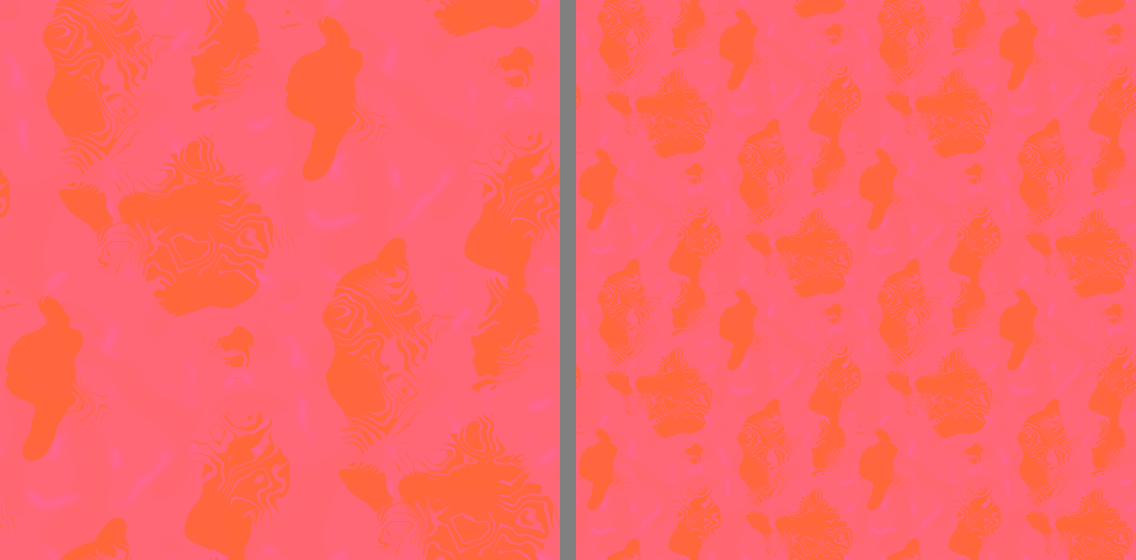
Left: one tile. Right: repeated 2 by 2.
This pattern is drawn by a WebGL 1 fragment shader. Its source:

```glsl
precision highp float;
// Seamless marbled orange islands with warped veins on softly glowing pink.

uniform vec2 u_resolution;

#define BLOB_CELLS 4.0
#define RADII vec2(0.025, 0.158)
#define PLATEAU 0.05
#define WARP 0.095
#define VEIN_DEPTH 0.085
#define VEIN_BEND 9.0
#define VEIN_DRIFT vec2(14.0, 6.0)
#define FRINGE 0.03
#define TONE_DROP 0.024
#define GLOW 0.12
#define PINK vec3(1.0, 0.4, 0.462)
#define ORANGE vec3(1.0, 0.4, 0.251)

const float TAU = 6.2831853;

// Wraps a cell of an n by n grid; each half height shifts by half a width.
vec2 wrapCell(vec2 cell, float n) {
  float halfCount = 0.5 * n;
  float band = floor((cell.y + 0.5) / halfCount);
  cell -= band * halfCount;
  return vec2(floor(mod(cell.x + 0.5, n)), cell.y);
}

float hash(vec2 cell, float seed) {
  return fract(sin(dot(cell, vec2(127.1, 311.7)) + seed * 74.7) * 43758.5);
}

float slope(vec2 cell, vec2 offset, float n, float seed) {
  float angle = TAU * hash(wrapCell(cell, n), seed);
  return dot(vec2(cos(angle), sin(angle)), offset);
}

// Gradient noise with n cells (an even number) across the canvas.
float noise(vec2 p, float n, float seed) {
  vec2 cell = floor(p * n);
  vec2 f = fract(p * n);
  vec2 u = f * f * f * (f * (f * 6.0 - 15.0) + 10.0);
  vec2 e = vec2(1.0, 0.0);
  float low = mix(slope(cell, f, n, seed), slope(cell + e.xy, f - e.xy, n, seed), u.x);
  float high = mix(slope(cell + e.yx, f - e.yx, n, seed), slope(cell + e.xx, f - e.xx, n, seed), u.x);
  return mix(low, high, u.y);
}

// Depth inside scattered upright ovals of evenly spread sizes.
float blobDepth(vec2 p) {
  vec2 home = floor(p * BLOB_CELLS);
  float depth = -1.0;
  for (int j = -1; j <= 1; j++) {
    for (int i = -1; i <= 1; i++) {
      vec2 cell = home + vec2(float(i), float(j));
      vec2 id = wrapCell(cell, BLOB_CELLS);
      vec2 jitter = vec2(hash(id, 1.0), hash(id, 2.0)) - 0.5;
      vec2 d = p - (cell + 0.5 + 0.7 * jitter) / BLOB_CELLS;
      float size = fract((id.x + BLOB_CELLS * id.y) * 0.618);
      float radius = mix(RADII.x, RADII.y, size);
      depth = max(depth, radius - length(d * vec2(1.22, 0.82)));
    }
  }
  return depth;
}

// Positive in orange: bent islands, cut by veins where the marbling is strong.
float islandField(vec2 p) {
  vec2 bend = vec2(noise(p, 8.0, 3.0), abs(noise(p, 8.0, 4.0)) - 0.2);
  vec2 ripple = vec2(noise(p, 20.0, 5.0), noise(p, 20.0, 6.0));
  float depth = blobDepth(p + WARP * bend + 0.016 * ripple);
  // The flat plateau lets veins cross the middle of large islands.
  depth = min(depth + 0.05 * noise(p, 12.0, 13.0), PLATEAU);

  // The drift is whole over both tiling steps, so the veins close up.
  vec2 q = p + vec2(0.03, 0.015) * ripple;
  float flow = dot(VEIN_DRIFT, p) + VEIN_BEND * noise(q, 8.0, 7.0);
  flow += 1.3 * noise(q, 24.0, 8.0) + 0.3 * noise(p, 64.0, 15.0);
  float wave = 0.5 + 0.5 * sin(TAU * flow);
  float fine = sin(TAU * 3.0 * flow);
  float marbling = smoothstep(-0.15, 0.12, noise(p, 6.0, 9.0));
  float fringe = FRINGE * smoothstep(-0.08, 0.15, noise(p, 10.0, 14.0));
  return depth + marbling * (fringe * fine - VEIN_DEPTH * wave * wave * wave);
}

void main() {
  vec2 p = gl_FragCoord.xy / u_resolution;
  vec2 pixel = 1.0 / u_resolution;

  // Island coverage, averaged over four points in the pixel.
  float island = 0.0;
  for (int j = 0; j < 2; j++) {
    for (int i = 0; i < 2; i++) {
      vec2 shift = (vec2(float(i), float(j)) - 0.5) * 0.5;
      island += 0.25 * smoothstep(-0.4 * pixel.y, 0.4 * pixel.y, islandField(p + shift * pixel));
    }
  }

  // Soft darker patches and short curved streaks of violet light.
  float tone = -TONE_DROP * smoothstep(0.07, 0.17, noise(p, 10.0, 10.0));
  float ridge = max(1.0 - 4.5 * abs(noise(p, 10.0, 11.0)), 0.0);
  float glow = GLOW * ridge * ridge * smoothstep(0.0, 0.4, noise(p, 14.0, 12.0));

  vec3 ground = PINK + vec3(0.0, 0.0, tone + glow);
  vec3 land = ORANGE + vec3(0.0, 0.0, tone);
  gl_FragColor = vec4(mix(ground, land, island), 1.0);
}
```
